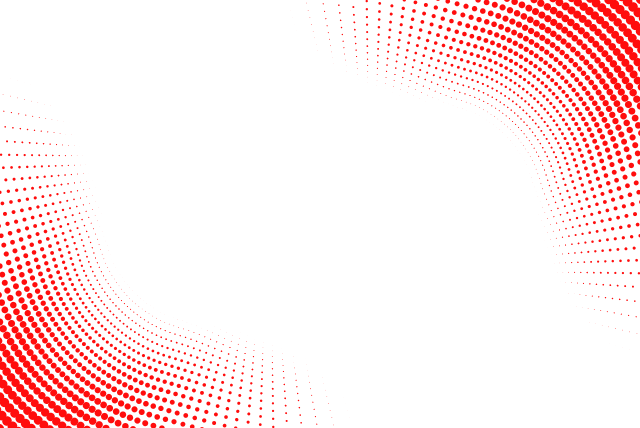
A Shadertoy shader for this background:

```glsl
// Red halftone dots fill two opposite corners of a white canvas.
// Arcs and spokes form a curved lattice for the dots; their size falls to
// zero at a bell-shaped edge. The second corner is the first turned half round.

const vec3 PAPER = vec3(1.0);
const vec3 INK = vec3(1.0, 0.05, 0.05);

// Lengths are in canvas heights, angles in radians from the diagonal.
const float MAX_DOT = 0.0118;        // dot radius in the corner
const float REACH_DIAGONAL = 0.455;  // extent of the dots along the diagonal
const float REACH_SIDE = 0.826;      // extent of the dots along the sides
const float EDGE_POWER = 1.4;        // sharpness of the bell between the two
const vec2 ARC_CENTER = vec2(0.494); // middle of the concentric rows
const float ARC_GAP = 0.0117;        // row spacing near that middle
const float ARC_GROWTH = 0.021;      // growth of the spacing with radius
const float FLARE_START = 0.5;       // angle at which the rows bend outward
const float FLARE = 0.215;           // strength of that bend
const vec2 SPOKE_CENTER = vec2(0.63);// point where the columns converge
const float SPOKE_ANGLE = 0.0205;    // angle between columns on the diagonal
const float SPOKE_WIDTH = 0.36;      // angle over which the columns widen

// Angle between a vector and the direction toward the corner.
float angleFromDiagonal(vec2 v) {
    return atan(v.x - v.y, -v.x - v.y);
}

// Canvas point to lattice coordinates: x along a row, y across the rows.
vec2 toLattice(vec2 p) {
    vec2 fromArc = p - ARC_CENTER;
    float bend = max(abs(angleFromDiagonal(fromArc)) - FLARE_START, 0.0);
    float radius = max(length(fromArc) - FLARE * bend * bend, 0.0);
    float row = log(ARC_GAP + ARC_GROWTH * radius) / ARC_GROWTH;

    float spoke = angleFromDiagonal(p - SPOKE_CENTER);
    float column = asinh(spoke / SPOKE_WIDTH) * SPOKE_WIDTH / SPOKE_ANGLE;
    return vec2(column, row);
}

// Dot radius: greatest in the corner, zero or less beyond the bell edge.
float dotRadius(vec2 p) {
    float lengthSq = max(dot(p, p), 1e-6);
    float side = (p.x * p.x - p.y * p.y) / lengthSq;
    float bell = pow(side * side, EDGE_POWER);
    float reach = mix(REACH_DIAGONAL, REACH_SIDE, bell);
    return MAX_DOT * (1.0 - sqrt(lengthSq) / reach);
}

// Ink coverage from the nearest dots, measured in canvas space.
float halftone(vec2 p, float pixel) {
    if (dotRadius(p) < -0.1 * MAX_DOT) return 0.0;

    const float STEP = 0.002;
    vec2 q = toLattice(p);
    vec2 dx = toLattice(p + vec2(STEP, 0.0)) - toLattice(p - vec2(STEP, 0.0));
    vec2 dy = toLattice(p + vec2(0.0, STEP)) - toLattice(p - vec2(0.0, STEP));
    mat2 toCanvas = inverse(mat2(dx, dy) / (2.0 * STEP));

    vec2 nearest = floor(q + 0.5);
    float ink = 0.0;
    for (int j = -1; j <= 1; j++) {
        for (int i = -1; i <= 1; i++) {
            vec2 offset = toCanvas * (nearest + vec2(i, j) - q);
            float radius = dotRadius(p + offset);
            float cover = clamp((radius - length(offset)) / pixel + 0.5, 0.0, 1.0);
            // Dots thinner than a pixel fade instead of swelling.
            cover *= clamp(2.0 * radius / pixel, 0.0, 1.0);
            ink = max(ink, cover);
        }
    }
    return ink;
}

void mainImage(out vec4 fragColor, in vec2 fragCoord) {
    vec2 size = vec2(iResolution.x / iResolution.y, 1.0);
    vec2 p = fragCoord / iResolution.y;

    // Half-turn symmetry about the middle of the canvas.
    vec2 fromMiddle = p - 0.5 * size;
    if (fromMiddle.x + fromMiddle.y > 0.0) p = size - p;

    float ink = halftone(p, 1.0 / iResolution.y);
    fragColor = vec4(mix(PAPER, INK, ink), 1.0);
}
```
